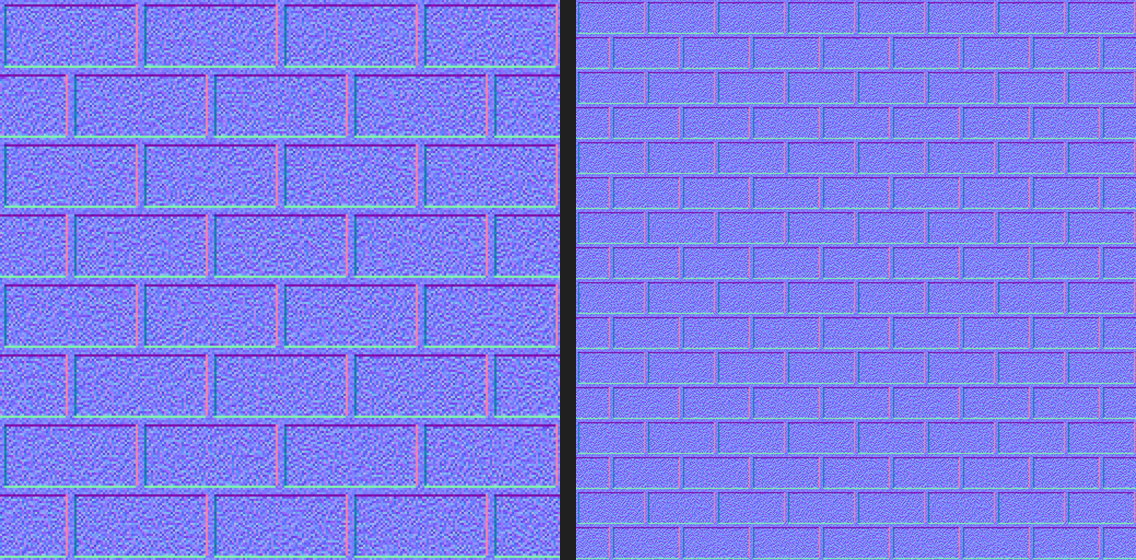
Left, the tile; right, the same tile 2 across and 2 down.
Write a WebGL 2 fragment shader that draws this texture map.

```glsl
#version 300 es
precision highp float;
// Tangent-space normal map of a running-bond brick wall, 4 bricks by 8 courses.
// A height field on a wrapping grid of cells (raised bricks plus fine grain) is
// differenced into slopes; the cell normals are then blended with soft edges.

uniform vec2 u_resolution;
out vec4 fragColor;

const vec2 BRICKS = vec2(4.0, 8.0);        // repeats across and down
const vec2 BRICK_CELLS = vec2(64.0, 32.0); // grid cells per repeat
const float JOINT = 2.0;                   // half the mortar joint, in cells
const float BEVEL_SLOPE = 3.1;             // height of a brick above the mortar
const float BRICK_GRAIN = 0.78;
const float MORTAR_GRAIN = 0.45;

float hash(vec2 p) {
    vec3 q = fract(vec3(p.xyx) * 0.1031);
    q += dot(q, q.yzx + 33.33);
    return fract((q.x + q.y) * q.z);
}

// 1 on a brick, 0 in the joints; every other course shifts by half a brick.
float brickMask(vec2 cell) {
    float course = floor(cell.y / BRICK_CELLS.y);
    float shift = 0.5 * BRICK_CELLS.x * (1.0 - mod(course, 2.0));
    vec2 local = mod(cell + vec2(shift, 0.0), BRICK_CELLS) + 0.5;
    vec2 inside = step(vec2(JOINT), min(local, BRICK_CELLS - local));
    return inside.x * inside.y;
}

float heightAt(vec2 cell) {
    vec2 wrapped = mod(cell, BRICKS * BRICK_CELLS);
    float brick = brickMask(wrapped);
    float grain = hash(wrapped + 17.0) - 0.5;
    return brick * BEVEL_SLOPE + grain * mix(MORTAR_GRAIN, BRICK_GRAIN, brick);
}

// Slopes towards the left and upper neighbours; green points downwards.
vec3 normalAt(vec2 cell) {
    float h = heightAt(cell);
    float slopeX = h - heightAt(cell - vec2(1.0, 0.0));
    float slopeY = h - heightAt(cell + vec2(0.0, 1.0));
    return normalize(vec3(-slopeX, -slopeY, 1.0));
}

void main() {
    vec2 uv = gl_FragCoord.xy / u_resolution;
    vec2 grid = uv * BRICKS * BRICK_CELLS - 0.5;
    vec2 base = floor(grid);
    vec2 blend = smoothstep(0.15, 0.85, grid - base);

    // Weighted sum of the four nearest cells
    vec3 normal = vec3(0.0);
    for (int j = 0; j < 2; j++) {
        for (int i = 0; i < 2; i++) {
            vec2 corner = vec2(i, j);
            vec2 weight = mix(1.0 - blend, blend, corner);
            normal += normalAt(base + corner) * weight.x * weight.y;
        }
    }

    fragColor = vec4(normal * 0.5 + 0.5, 1.0);
}
```
